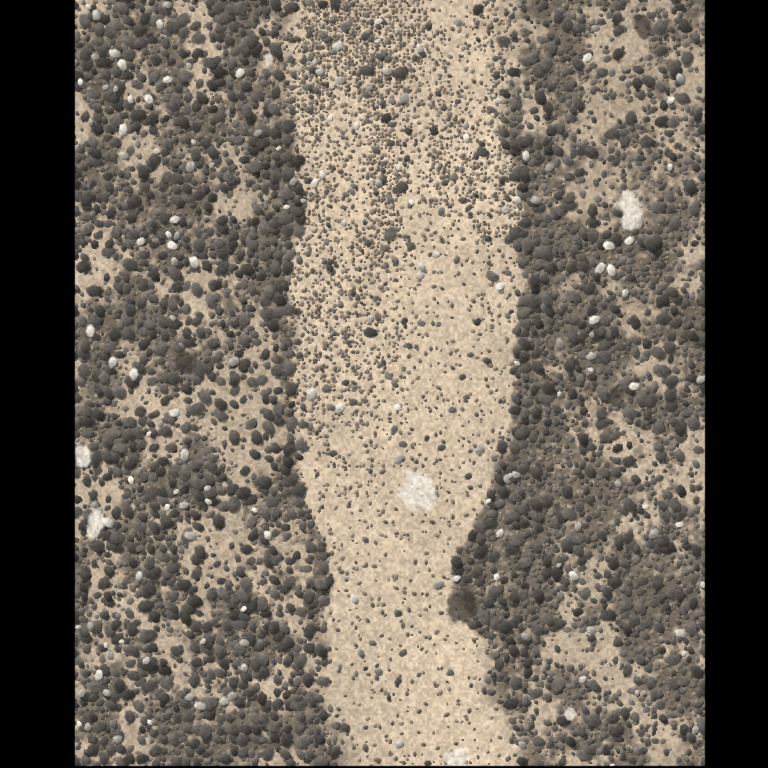
This texture is drawn by a WebGL 2 fragment shader. Its source:

```glsl
#version 300 es
precision highp float;
// A worn strip of pale sand running down through cracked, stony asphalt.
// Two interpolated edges bound the strip; jittered grids of shaded pebbles
// are scattered over noisy ground, with density set by the distance to an edge.
uniform vec2 u_resolution;
out vec4 outColor;

const vec3 SAND = vec3(.83, .755, .655);
const vec3 BINDER = vec3(.34, .315, .285);
const vec3 STONE = vec3(.41, .39, .365);
const vec3 GRIT = vec3(.57, .52, .46);
const vec3 CHALK = vec3(.92, .89, .84);

// Strip edges at nine even heights, bottom to top
const float LEFT[9] = float[](.449, .414, .430, .391, .382, .375, .395, .368, .371);
const float RIGHT[9] = float[](.677, .635, .589, .645, .667, .681, .673, .655, .651);

// Blots: centre and radii
const vec4 PALE[7] = vec4[](
  vec4(.820, .727, .016, .027), vec4(.544, .362, .024, .026),
  vec4(.596, .012, .018, .014), vec4(.106, .405, .010, .018),
  vec4(.124, .320, .012, .022), vec4(.742, .073, .008, .010),
  vec4(.349, .922, .007, .011));
const vec4 DARK[4] = vec4[](
  vec4(.837, .967, .014, .016), vec4(.241, .529, .018, .014),
  vec4(.805, .482, .014, .016), vec4(.605, .212, .022, .026));

float hash(vec2 p) {
  vec3 q = fract(p.xyx * vec3(.1031, .1030, .0973));
  q += dot(q, q.yzx + 33.33);
  return fract((q.x + q.y) * q.z);
}

float noise(vec2 p) {
  vec2 i = floor(p), f = fract(p);
  f = f * f * (3. - 2. * f);
  return mix(mix(hash(i), hash(i + vec2(1, 0)), f.x),
             mix(hash(i + vec2(0, 1)), hash(i + vec2(1, 1)), f.x), f.y);
}

float fbm(vec2 p) {
  float sum = 0., amp = .533;
  for (int i = 0; i < 4; i++) {
    sum += amp * noise(p);
    p = p * 2.03 + 17.;
    amp *= .5;
  }
  return sum;
}

// Signed distance across the strip: negative on sand, positive on road
float edgeDistance(vec2 p) {
  float h = clamp(p.y, 0., .999) * 8.;
  int k = int(h);
  float t = smoothstep(0., 1., fract(h));
  float l = mix(LEFT[k], LEFT[k + 1], t), r = mix(RIGHT[k], RIGHT[k + 1], t);
  return max(l - p.x, p.x - r) + .028 * (fbm(p * 38.) - .5);
}

// Road, dark rim, and blotchiness of the ground
vec3 ground(vec2 p) {
  float s = edgeDistance(p);
  float soft = .006 + .035 * smoothstep(.78, 1., p.y) + .02 * smoothstep(.25, .05, p.y);
  float road = smoothstep(-soft, soft, s);
  float onRight = step(.53, p.x);
  float reach = mix(.028, .06, onRight);
  float rim = road * exp(-max(s, 0.) / reach) * smoothstep(.05, .25, p.y)
            * smoothstep(.96, .76, p.y);
  float blotch = fbm(p * vec2(23., 19.)) + .07 * onRight * smoothstep(.95, .6, p.y)
               + .06 * smoothstep(.45, .15, p.y) * (1. - onRight);
  return vec3(road, rim, blotch);
}

// Density of coarse stones, fine stones and sand grit
vec3 densities(vec2 p) {
  vec3 g = ground(p);
  float patchy = smoothstep(.3, .6, g.z);
  float coarse = g.x * mix(.35 + .4 * patchy, .12 + .25 * patchy, step(.53, p.x)) + .6 * g.y;
  float fine = g.x * (.15 + .6 * patchy + .3 * g.y);
  float streak = smoothstep(.3, .65, fbm(p * vec2(24., 5.)));
  float bank = smoothstep(.57, .40, p.x) * smoothstep(.3, .5, p.y);
  float grit = (1. - g.x) * (.1 + .6 * streak * smoothstep(.4, .85, p.y) + .35 * bank);
  return vec3(coarse, fine, grit);
}

// Scatter lit, turned pebbles with a cast shadow; n cells span the canvas
vec3 pebbles(vec3 col, vec2 p, float n, float seed, vec3 weights, vec3 tint) {
  vec2 cell = floor(p * n);
  float blur = max(.14, 2.5 * n / u_resolution.y);
  for (int k = 0; k < 9; k++) {
    vec2 id = cell + vec2(k % 3 - 1, k / 3 - 1);
    vec2 key = id + seed;
    vec2 c = id + .15 + .7 * vec2(hash(key), hash(key + 91.));
    float size = mix(.28, .62, hash(key + 47.)), a = 6.283 * hash(key + 13.);
    vec2 q = (p * n - c) / size;
    if (dot(q, q) > 3.5) continue;
    if (hash(key + 71.) > dot(weights, densities(c / n))) continue;
    mat2 turn = mat2(cos(a), sin(a), -sin(a), cos(a));
    float bump = .3 * (noise(q * 2.2 + key) - .5);
    float d = length(turn * q * vec2(.85, 1.2)) + bump;
    float shadow = length(turn * (q - vec2(.22, -.3)) * vec2(.85, 1.2)) + bump;
    col *= 1. - .38 * smoothstep(1.1, .75, shadow);
    float light = .9 + .28 * dot(q, vec2(-.5, .8)) + .4 * (hash(key + 29.) - .5);
    col = mix(col, tint * light, smoothstep(1. + blur, 1. - blur, d));
  }
  return col;
}

float blot(vec2 p, vec4 b) {
  float d = length((p - b.xy) / b.zw) + 1.1 * (fbm(p * 75.) - .5);
  return smoothstep(1.15, .65, d);
}

void main() {
  vec2 p = gl_FragCoord.xy / u_resolution;
  vec3 g = ground(p);

  // Sand and binder
  vec3 col = SAND * (.92 + .16 * fbm(p * 9.));
  col *= 1. - .1 * g.x;
  float tar = g.x * smoothstep(.42, .68, g.z + .3 * g.y + .25 * (noise(p * 150.) - .5));
  col = mix(col, BINDER, .72 * tar);

  // Pebbles, from fine to coarse
  col = pebbles(col, p, 210., 5., vec3(0, .25, 1.), GRIT);
  col = pebbles(col, p, 125., 211., vec3(0, .8, .2), STONE * 1.08);
  col = pebbles(col, p, 68., 431., vec3(1., 0, .05), STONE * .92);
  col = pebbles(col, p, 90., 653., vec3(.025, .02, .04), CHALK * .9);

  // Stains and chalky patches
  for (int i = 0; i < 4; i++) col = mix(col, BINDER * .8, .75 * blot(p, DARK[i]));
  for (int i = 0; i < 7; i++) col = mix(col, CHALK, .85 * blot(p, PALE[i]));

  // Surface grain
  col *= .84 + .2 * noise(p * 330.) + .14 * noise(p * 170. + 40.);

  // Black borders
  float aa = 1. / u_resolution.x;
  float frame = smoothstep(-aa, aa, p.x - .0975) * smoothstep(-aa, aa, .918 - p.x)
              * smoothstep(-aa, aa, p.y - .0026);
  outColor = vec4(clamp(col, 0., 1.) * frame, 1.);
}
```
